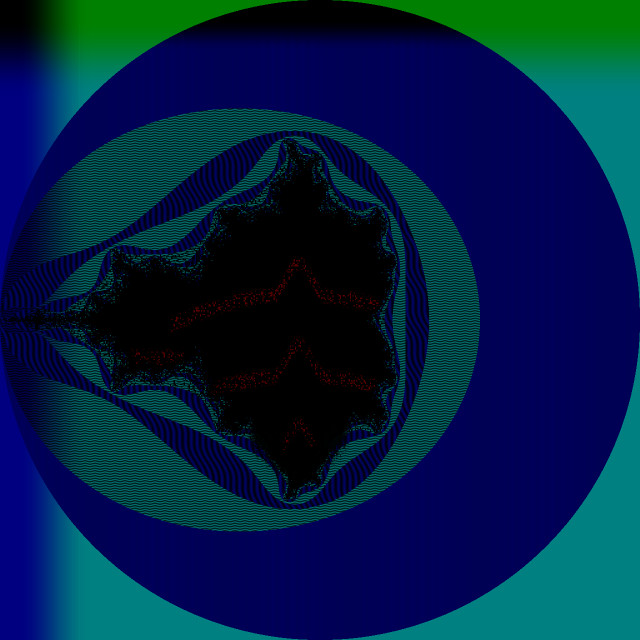
Write a WebGL 2 fragment shader that draws this background.

```glsl
#version 300 es
precision highp float;
// Draws escape-time fractal bands in a blue disc over a teal and green gradient.
uniform vec2 u_resolution;
out vec4 outColor;

const float TAU = 6.2831853;
const int MAX_STEPS = 48;
const float GRAIN_CELLS = 512.0;

float hash(vec2 p) {
    vec3 q = fract(vec3(p.xyx) * 0.1031);
    q += dot(q, q.yzx + 33.33);
    return fract((q.x + q.y) * q.z);
}

float wave(float phase) {
    return 0.5 + 0.5 * sin(TAU * phase);
}

// Number of squarings before the orbit leaves radius two
int escapeSteps(vec2 c) {
    vec2 z = c;
    for (int i = 0; i < MAX_STEPS; i++) {
        if (dot(z, z) > 4.0) return i;
        z = vec2(z.x * z.x - z.y * z.y, 2.0 * z.x * z.y) + c;
    }
    return MAX_STEPS;
}

// Fine horizontal rows bent into zigzags
float zigzagRows(vec2 p, float rows) {
    float bend = abs(fract(p.x * rows * 0.25) - 0.5);
    return wave(p.y * rows + bend);
}

// Steep, slightly wavering hatch lines
float hatch(vec2 p, float lines) {
    return wave(p.x * lines + p.y * lines * 0.3 + 0.4 * sin(p.y * 90.0));
}

// Sparse red arches repeated down the interior
vec3 redArches(vec2 p, float grain) {
    float side = abs(p.x - 0.467);
    float drop = 0.05 * smoothstep(0.0, 0.04, side) + 1.2 * side * side;
    float level = p.y + drop;
    float row = clamp(floor((0.59 - level) / 0.127 + 0.5), 0.0, 2.0);
    float arch = 1.0 - smoothstep(0.006, 0.016, abs(level - 0.59 + row * 0.127));
    arch *= 1.0 - step(0.2, side);
    float bulb = 1.0 - smoothstep(0.006, 0.018, abs(p.y - 0.44));
    bulb *= 1.0 - step(0.055, abs(p.x - 0.245));
    return vec3(0.32, 0.0, 0.0) * max(arch, bulb) * step(0.82, grain);
}

// Ragged dark wedge hanging below the main body
float lowerShadow(vec2 p, float grain) {
    float side = abs(p.x - 0.467);
    float rim = 0.235 + 0.9 * side + 0.03 * (grain - 0.5);
    float inside = smoothstep(-0.005, 0.015, p.y - rim);
    return inside * (1.0 - smoothstep(0.065, 0.085, side)) * step(p.y, 0.45);
}

vec3 outerGradient(vec2 p, float green) {
    float blue = smoothstep(0.03, 0.15, 1.0 - p.y);
    float seam = 1.0 - smoothstep(0.0, 0.002, abs(p.x - 0.124));
    return vec3(0.0, 0.5 * green + 0.02 * seam, 0.5 * blue);
}

vec3 discBlue(vec2 p) {
    float topFade = smoothstep(0.03, 0.08, 1.0 - p.y);
    float columns = 0.97 + 0.06 * wave(p.x * 64.0) * wave(p.x * 5.0);
    return vec3(0.0, 0.0, 0.345) * topFade * columns;
}

vec3 fractalBand(vec2 p, int steps, float green) {
    float grain = hash(floor(p * GRAIN_CELLS));
    if (steps == MAX_STEPS) return redArches(p, grain);
    float depth = float(steps);
    vec3 color;
    if (steps % 2 == 0) {
        float stripe = mix(0.07, 0.46, zigzagRows(p, 256.0));
        float blue = stripe * mix(0.7, 1.0, green);
        color = vec3(0.0, stripe * green, blue);
    } else {
        color = vec3(0.0, 0.015, 0.38) * mix(0.15, 1.0, hatch(p, 110.0));
    }
    // Deeper bands break into grains and sink into black
    float survival = exp(-0.3 * max(depth - 5.0, 0.0));
    color *= step(grain, survival) * mix(0.7, 1.0, survival);
    if (steps > 3) color *= 1.0 - 0.95 * lowerShadow(p, grain);
    return color;
}

vec3 scene(vec2 p) {
    float green = smoothstep(0.03, 0.14, p.x);
    int steps = escapeSteps((p - 0.5) * 4.0);
    if (steps == 0) return outerGradient(p, green);
    if (steps == 1) return discBlue(p);
    return fractalBand(p, steps, green);
}

void main() {
    // Four samples smooth every band edge
    vec3 total = vec3(0.0);
    for (int i = 0; i < 4; i++) {
        vec2 offset = vec2(i % 2, i / 2) * 0.5 - 0.25;
        total += scene((gl_FragCoord.xy + offset) / u_resolution);
    }
    outColor = vec4(total * 0.25, 1.0);
}
```
